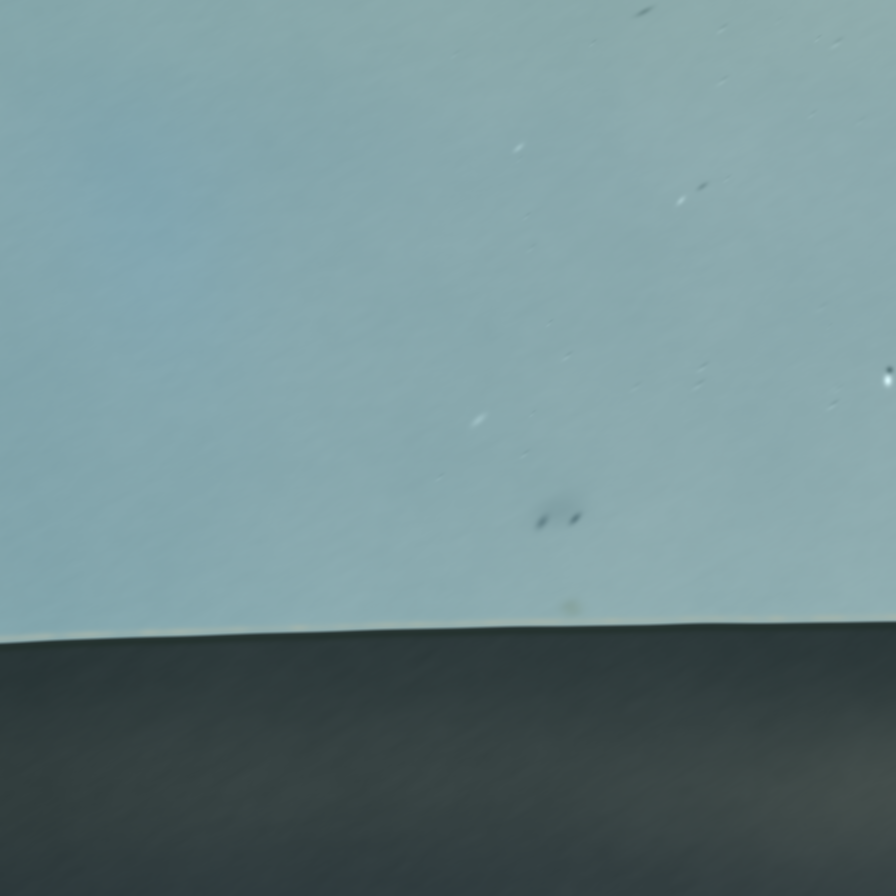
Write a three.js fragment shader that draws this texture.

```glsl
varying vec2 vUv;

float hash(vec2 p) {
  return fract(sin(dot(p, vec2(127.1, 311.7))) * 43758.5453);
}

float noise(vec2 p) {
  vec2 cell = floor(p);
  vec2 f = fract(p);
  f = f * f * (3.0 - 2.0 * f);
  float low = mix(hash(cell), hash(cell + vec2(1.0, 0.0)), f.x);
  float high = mix(hash(cell + vec2(0.0, 1.0)), hash(cell + vec2(1.0, 1.0)), f.x);
  return mix(low, high, f.y);
}

// Layered noise, centred on zero
float fbm(vec2 p) {
  float sum = 0.0;
  float amplitude = 0.5;
  for (int i = 0; i < 4; i++) {
    sum += amplitude * (noise(p) - 0.5);
    p = p * 2.03 + vec2(17.3, 9.1);
    amplitude *= 0.5;
  }
  return sum;
}

vec2 rotate(vec2 p, float angle) {
  float c = cos(angle);
  float s = sin(angle);
  return vec2(c * p.x + s * p.y, c * p.y - s * p.x);
}

// Soft elliptical spot
float spot(vec2 p, vec2 center, vec2 radius, float angle) {
  vec2 q = rotate(p - center, angle) / radius;
  return exp(-dot(q, q));
}

float edgeHeight(float x) {
  return 0.2825 + 0.042 * x - 0.0185 * x * x + 0.0012 * (noise(vec2(x * 14.0, 3.0)) - 0.5);
}

// Small raised flecks, each lit on one side and shaded on the other
float flecks(vec2 p) {
  float relief = 0.0;
  for (int i = 0; i < 26; i++) {
    float id = float(i);
    vec2 center = vec2(mix(0.46, 1.0, hash(vec2(id, 1.0))), mix(0.45, 1.0, hash(vec2(id, 2.0))));
    vec2 radius = vec2(0.006, 0.0022) * mix(0.5, 1.2, hash(vec2(id, 3.0)));
    float strength = mix(0.01, 0.04, hash(vec2(id, 4.0)));
    relief += strength * spot(p, center, radius, 0.6);
    relief -= strength * spot(p, center + vec2(0.003, 0.005), radius, 0.6);
  }
  return relief;
}

vec3 wallColor(vec2 p, float above) {
  vec3 color = mix(vec3(0.512, 0.648, 0.676), vec3(0.548, 0.668, 0.684), smoothstep(0.0, 0.8, p.x));
  color += vec3(-0.008, 0.002, 0.016) * spot(p, vec2(0.17, 0.73), vec2(0.1, 0.16), 0.3);
  color += vec3(0.012, 0.014, 0.012) * exp(-above * 14.0);
  color += vec3(0.004, 0.002, -0.010) * smoothstep(0.8, 1.0, p.y);

  // Mottled paint with slanted grain
  color += vec3(0.035, 0.026, 0.022) * fbm(p * 6.0);
  color += 0.018 * fbm(rotate(p, 0.5) * vec2(45.0, 110.0));
  color += flecks(p);

  // Paired smudges and the surrounding haze
  float smudge = 0.13 * spot(p, vec2(0.605, 0.417), vec2(0.009, 0.005), 0.9);
  smudge += 0.16 * spot(p, vec2(0.642, 0.421), vec2(0.008, 0.004), 0.8);
  smudge += 0.045 * spot(p, vec2(0.622, 0.430), vec2(0.028, 0.015), 0.3);
  color -= smudge * vec3(1.0, 1.0, 0.95);

  // Bright chip with its shadow, and smaller highlights
  color += 0.30 * spot(p, vec2(0.991, 0.5755), vec2(0.0045, 0.006), 0.0);
  color -= 0.20 * spot(p, vec2(0.993, 0.587), vec2(0.004), 0.0);
  color += 0.08 * spot(p, vec2(0.534, 0.531), vec2(0.010, 0.004), 0.7);
  color += 0.08 * spot(p, vec2(0.579, 0.835), vec2(0.007, 0.003), 0.7);
  color += 0.10 * spot(p, vec2(0.760, 0.776), vec2(0.006, 0.003), 0.8);
  color -= 0.09 * spot(p, vec2(0.784, 0.792), vec2(0.007, 0.003), 0.6);
  color -= 0.10 * spot(p, vec2(0.719, 0.987), vec2(0.010, 0.003), 0.5);
  color -= vec3(0.03, 0.04, 0.07) * spot(p, vec2(0.638, 0.321), vec2(0.012, 0.010), 0.0);
  return color;
}

vec3 baseColor(vec2 p, float below) {
  vec3 color = mix(vec3(0.175, 0.225, 0.230), vec3(0.215, 0.262, 0.262), smoothstep(0.01, 0.16, below));
  color = mix(color, vec3(0.190, 0.238, 0.248), smoothstep(0.17, 0.30, below));
  color += vec3(0.050, 0.045, 0.036) * spot(p, vec2(1.02, 0.10), vec2(0.28, 0.10), 0.15);
  color -= 0.016 * spot(p, vec2(0.0, 0.12), vec2(0.20, 0.16), 0.0);

  // Brushed streaks
  color += 0.022 * fbm(p * 8.0);
  color += 0.020 * fbm(rotate(p, 0.55) * vec2(35.0, 100.0));
  return color;
}

void main() {
  float above = vUv.y - edgeHeight(vUv.x);
  vec3 wall = wallColor(vUv, max(above, 0.0));
  vec3 base = baseColor(vUv, max(-above, 0.0));

  // Pale lip above the edge and dark line beneath it
  float lip = exp(-pow((above - 0.005) / 0.0045, 2.0));
  float lipWear = 0.65 + 0.5 * (noise(vec2(vUv.x * 60.0, 8.0)) - 0.5);
  wall = mix(wall, vec3(0.635, 0.705, 0.675), lip * lipWear);
  float seam = exp(-pow((above + 0.005) / 0.005, 2.0));
  base = mix(base, vec3(0.130, 0.185, 0.165), 0.7 * seam);

  gl_FragColor = vec4(mix(base, wall, smoothstep(-0.0025, 0.0025, above)), 1.0);
}
```
